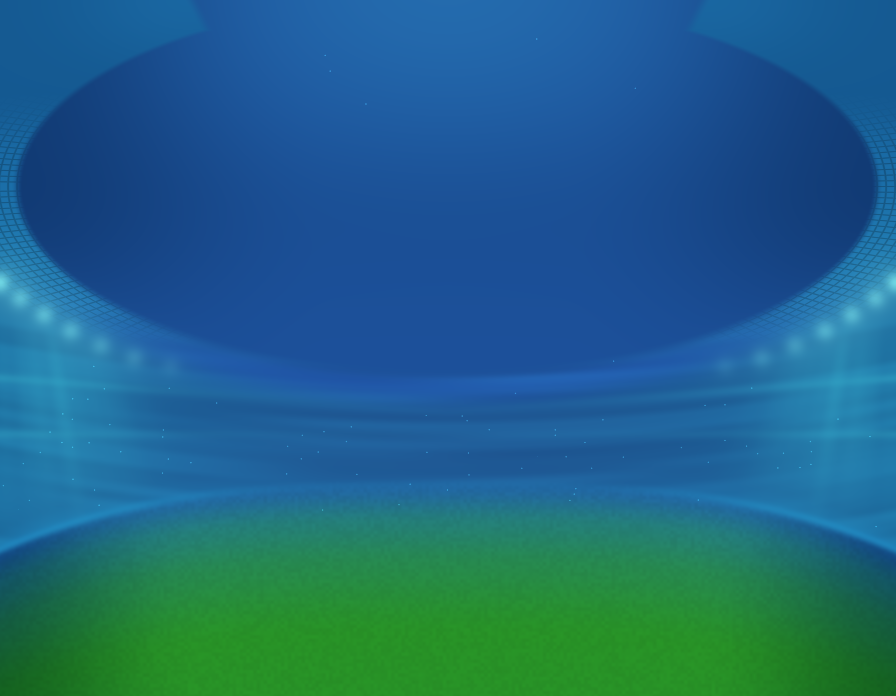
Give the GLSL for this background, as a Shadertoy shader.

```glsl
// Floodlit stadium at night: oval roof opening, misty stands and a green pitch.
#define OVAL_CENTER vec2(0.499, 0.732)
#define OVAL_RADIUS vec2(0.480, 0.271)
#define PITCH_TOP 0.303
#define PITCH_DROP 0.092
#define LAMP_COUNT 7
#define BEAM_STRENGTH 0.42
#define STREAK_STRENGTH 0.34
#define LATTICE_STRENGTH 0.22
#define SPECK_DENSITY 0.035

const vec3 NAVY = vec3(0.065, 0.225, 0.450);
const vec3 ROYAL = vec3(0.110, 0.315, 0.605);
const vec3 AZURE = vec3(0.140, 0.420, 0.680);
const vec3 CYAN = vec3(0.220, 0.720, 0.820);

float hash(vec2 p) {
    vec3 q = fract(vec3(p.xyx) * 0.1031);
    q += dot(q, q.yzx + 33.33);
    return fract((q.x + q.y) * q.z);
}

float noise(vec2 p) {
    vec2 i = floor(p), f = fract(p);
    f = f * f * (3.0 - 2.0 * f);
    return mix(mix(hash(i), hash(i + vec2(1, 0)), f.x),
               mix(hash(i + vec2(0, 1)), hash(i + vec2(1, 1)), f.x), f.y);
}

float bell(float x, float width) {
    return exp(-x * x / (width * width));
}

// Bright blue at the top, navy toward both sides
vec3 skyColor(vec2 uv, float side) {
    vec3 col = mix(ROYAL, NAVY, smoothstep(0.25, 1.0, side) * smoothstep(0.40, 0.75, uv.y));
    col = mix(col, NAVY, 0.22 * bell(uv.y - 0.72, 0.14));
    return mix(col, AZURE, bell(uv.x - 0.5, 0.29) * bell(uv.y - 1.03, 0.25));
}

// Seating bowl with rim glow, roof lattice and long soft tiers
vec3 standsColor(vec2 uv, float side, vec2 oval, float radius) {
    vec3 col = mix(vec3(0.125, 0.365, 0.600), vec3(0.110, 0.430, 0.630), side * side);
    col = mix(col, vec3(0.080, 0.350, 0.570), smoothstep(0.58, 0.78, uv.y));
    col += vec3(0.02, 0.05, 0.06) * smoothstep(0.85, 1.0, uv.y) * bell(side - 0.58, 0.25);
    float lower = smoothstep(0.62, 0.45, uv.y);
    col = mix(col, vec3(0.130, 0.350, 0.680), 0.85 * lower * bell(radius - 1.06, 0.09));
    float bend = uv.y - 0.06 * side * side;
    float tiers = noise(vec2(uv.x * 5.0, bend * 75.0)) - 0.5;
    col += vec3(0.02, 0.07, 0.07) * tiers * lower;
    vec2 cell = fract(vec2(atan(oval.y, oval.x) * 34.0, radius * 48.0));
    vec2 wire = smoothstep(vec2(0.30), vec2(0.50), abs(cell - 0.5));
    float roof = smoothstep(0.50, 0.58, uv.y) * smoothstep(0.87, 0.76, uv.y);
    roof *= smoothstep(1.20, 1.06, radius);
    col += vec3(0.02, 0.07, 0.08) * roof;
    return col * (1.0 - LATTICE_STRENGTH * roof * max(wire.x, wire.y));
}

// Blue mist fading through teal to grass
vec3 pitchColor(vec2 uv, float side, float depth) {
    vec3 col = mix(vec3(0.130, 0.400, 0.630), vec3(0.140, 0.490, 0.490), smoothstep(0.0, 0.055, depth));
    col = mix(col, vec3(0.150, 0.530, 0.330), smoothstep(0.035, 0.115, depth));
    col = mix(col, vec3(0.155, 0.570, 0.150), smoothstep(0.08, 0.22, depth));
    col *= 1.0 - vec3(0.50, 0.34, 0.20) * smoothstep(0.55, 1.05, side);
    return col * (0.97 + 0.06 * noise(uv * vec2(260.0, 200.0)));
}

void mainImage(out vec4 fragColor, in vec2 fragCoord) {
    vec2 uv = fragCoord / iResolution.xy;
    float aspect = iResolution.x / iResolution.y;
    float px = 1.0 / iResolution.y;
    float side = abs(uv.x - 0.5) * 2.0;
    float edge = 0.5 - abs(uv.x - 0.5);

    // Roof opening, with a wide light column above it
    vec2 oval = (uv - OVAL_CENTER) / OVAL_RADIUS;
    float radius = length(oval);
    float soft = mix(0.035, 0.012, smoothstep(0.45, 0.65, uv.y)) + px;
    float opening = smoothstep(1.0 + soft, 1.0 - soft, radius);
    float columnHalf = 0.268 + 0.4 * (uv.y - 0.955);
    float column = smoothstep(0.008, -0.008, abs(uv.x - 0.5) - columnHalf) * step(0.9, uv.y);
    vec3 col = mix(standsColor(uv, side, oval, radius), skyColor(uv, side), max(opening, column));

    // Pitch and its curved border
    float depth = PITCH_TOP - PITCH_DROP * side * side * side - uv.y;
    col = mix(col, pitchColor(uv, side, depth), smoothstep(-0.012, 0.012, depth));
    float border = bell(depth, 0.006 + px) + 0.3 * bell(depth + 0.012, 0.012);
    col = mix(col, vec3(0.13, 0.56, 0.78), border * (0.15 + 0.5 * smoothstep(0.3, 0.9, side)));

    // Bright ledges near both sides
    float ledges = bell(uv.y - 0.457 + 0.10 * edge, 0.007) + 0.8 * bell(uv.y - 0.376, 0.007);
    col = mix(col, CYAN, STREAK_STRENGTH * ledges * exp(-edge * 5.0));

    // Beams fan down from the lamps
    float fall = 0.54 - uv.y;
    float axis = edge - 0.055 - 0.12 * fall;
    float spread = 0.055 + 0.10 * max(fall, 0.0);
    float rays = 0.75 + 0.5 * noise(vec2(axis / spread * 5.0, 3.0));
    float beam = bell(axis, spread) * rays * smoothstep(-0.06, 0.10, fall) * smoothstep(0.38, 0.08, fall);
    col = mix(col, CYAN, BEAM_STRENGTH * beam * (1.0 - 0.8 * opening));

    // Lamps follow the bowl, shrinking inward
    for (int i = 0; i < LAMP_COUNT; i++) {
        float t = float(i);
        float d = 0.021 * t + 0.0018 * t * t;
        vec2 lamp = vec2(d, 0.594 - 1.05 * d + 2.2 * d * d);
        float r = length((vec2(edge, uv.y) - lamp) * vec2(aspect, 1.0));
        float power = (0.65 + 0.35 * hash(vec2(t, 4.0))) * exp(-d * 9.0);
        col = mix(col, vec3(0.50, 0.92, 0.94), power * (0.75 * bell(r, 0.014) + 0.22 * bell(r, 0.04)));
    }

    // Glints over the crowd and a few stars
    vec2 grid = uv * vec2(aspect, 1.0) * 130.0;
    vec2 id = floor(grid);
    vec2 spot = 0.25 + 0.5 * vec2(hash(id + 7.0), hash(id + 19.0));
    float glint = smoothstep(0.22, 0.05, length(fract(grid) - spot));
    float amount = SPECK_DENSITY * (bell(uv.y - 0.36, 0.07) + 0.04 * step(0.82, uv.y));
    col += vec3(0.08, 0.20, 0.20) * glint * step(1.0 - amount, hash(id));

    fragColor = vec4(clamp(col, 0.0, 1.0), 1.0);
}
```
